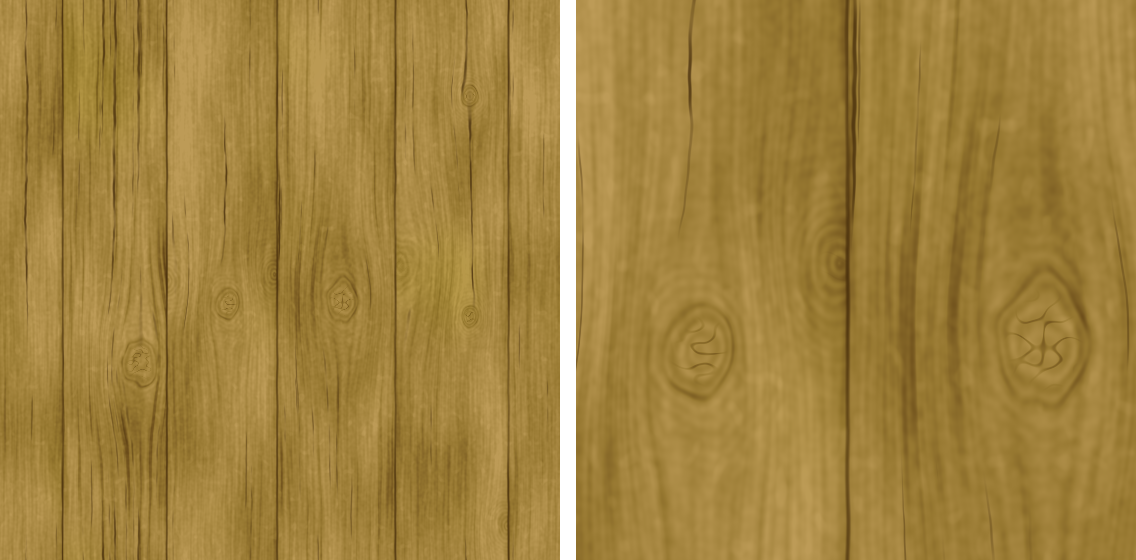
Left, the full canvas; right, a detail of the centre.
This texture is drawn by a WebGL 2 fragment shader. Its source:

```glsl
#version 300 es
precision highp float;
// Weathered, stained timber boards standing side by side, tiling both ways.
// Each board has stretched gradient noise for grain, bent around its knots,
// then tapered cracks, a rough skin and dark joints are laid on top.
uniform vec2 u_resolution;
out vec4 fragColor;

float hash(vec2 p) {
  vec3 q = fract(p.xyx * vec3(0.1031, 0.1030, 0.0973));
  q += dot(q, q.yzx + 33.33);
  return fract((q.x + q.y) * q.z);
}

// Slope of a random lattice direction, with rows wrapped at the period.
float corner(vec2 cell, vec2 offset, float period) {
  float angle = 6.2832 * hash(vec2(cell.x, mod(cell.y, period)) + 7.0);
  return dot(vec2(cos(angle), sin(angle)), offset);
}

// Gradient noise, periodic in y.
float noise(vec2 p, float period) {
  vec2 c = floor(p), f = p - c;
  vec2 s = f * f * f * (f * (f * 6.0 - 15.0) + 10.0);
  vec2 e = vec2(1, 0);
  return mix(
    mix(corner(c, f, period), corner(c + e, f - e, period), s.x),
    mix(corner(c + e.yx, f - e.yx, period), corner(c + 1.0, f - 1.0, period), s.x),
    s.y);
}

// Noise with its own frequency across and along the board.
float grain(vec2 p, float across, float along, float seed) {
  return noise(vec2(p.x * across + seed * 41.3, p.y * along), along);
}

float wrapped(float d) { return fract(d + 0.5) - 0.5; }

// Tapered split: d is the offset from its middle.
float crack(vec2 d, float halfLength, float width, float pixel) {
  float taper = max(0.0, 1.0 - pow(d.y / halfLength, 2.0));
  float w = width * taper;
  return (1.0 - smoothstep(w * 0.3, w + pixel, abs(d.x))) * smoothstep(0.0, 0.6, taper);
}

// Left edge of each board; the last one wraps round.
const float edges[5] = float[](0.112, 0.298, 0.495, 0.706, 0.908);
// Board wear: share of cracks and depth of the growth lines.
const float wear[5] = float[](0.9, 0.2, 0.65, 0.35, 0.35);
// Knots: x, y, radius, board.
const vec4 knots[9] = vec4[](
  vec4(0.251, 0.353, 0.030, 0), vec4(0.406, 0.457, 0.020, 1),
  vec4(0.300, 0.500, 0.020, 1), vec4(0.490, 0.510, 0.018, 1),
  vec4(0.612, 0.464, 0.028, 2), vec4(0.839, 0.827, 0.014, 3),
  vec4(0.839, 0.434, 0.014, 3), vec4(0.712, 0.525, 0.036, 3),
  vec4(0.906, 0.060, 0.016, 3));
// Long splits: x, middle y, half length, width.
const vec4 splits[8] = vec4[](
  vec4(0.205, 0.80, 0.36, 0.0022), vec4(0.247, 0.88, 0.24, 0.0020),
  vec4(0.184, 0.94, 0.20, 0.0014), vec4(0.402, 0.66, 0.14, 0.0010),
  vec4(0.502, 0.61, 0.10, 0.0014), vec4(0.838, 0.64, 0.23, 0.0012),
  vec4(0.833, 0.93, 0.12, 0.0012), vec4(1.047, 0.72, 0.34, 0.0017));

void main() {
  vec2 p = gl_FragCoord.xy / u_resolution;
  float pixel = 1.0 / min(u_resolution.x, u_resolution.y);
  p.x = fract(p.x - 0.112) + 0.112;

  // Find the board.
  int board = 0;
  for (int i = 1; i < 5; i++) if (p.x >= edges[i]) board = i;
  float left = edges[board];
  float right = board < 4 ? edges[board + 1] : 1.112;
  float seed = float(board) + 1.0;

  // Bend the grain round each knot and collect the knot's own tone.
  vec2 g = p;
  g.x += 0.006 * grain(p, 5.0, 4.0, seed) + 0.0015 * grain(p, 20.0, 16.0, seed);
  float disk = 0.0, knotTone = 0.0, rim = 0.0;
  for (int i = 0; i < 9; i++) {
    vec4 k = knots[i];
    if (int(k.w) != board) continue;
    vec2 d = vec2(p.x - k.x, wrapped(p.y - k.y));
    vec2 far = d * vec2(1.0, 0.5) / (k.z * 2.2);
    g.x -= d.x * 0.78 * exp(-dot(far, far));
    // Knots cut by a board edge show only as a faint flare.
    float whole = smoothstep(-0.01, 0.03, min(k.x - left, right - k.x));
    float r = length(d * vec2(1.0, 0.75)) / k.z + 0.3 * grain(p, 45.0, 30.0, seed);
    float inside = whole * (1.0 - smoothstep(0.6, 1.25, r));
    float heart = 1.0 - smoothstep(0.01, 0.08, abs(grain(p, 60.0, 80.0, seed + 3.0)));
    disk = max(disk, inside);
    knotTone += inside * (0.74 + 0.07 * sin(r * 22.0) - 0.55 * heart * (1.0 - smoothstep(0.3, 0.9, r)));
    float broken = 0.5 + 0.9 * grain(p, 50.0, 40.0, seed + 6.0);
    rim += whole * 0.30 * broken * (1.0 - smoothstep(0.0, 0.11, abs(r - 1.0)));
    rim += 0.11 * sin(r * 19.0) * exp(-r * 0.75);
  }

  // Broad stain, growth lines and fine fibres.
  float patches = grain(g, 6.0, 3.0, seed) + 0.6 * grain(g, 15.0, 6.0, seed)
    + 0.35 * grain(g, 38.0, 7.0, seed);
  float lines = grain(g, 125.0, 3.0, seed);
  float tone = 0.80 + 0.06 * (hash(vec2(seed, 4.0)) - 0.5) + 0.42 * patches;
  tone += 0.17 * lines * (0.6 + wear[board]) + 0.18 * grain(g, 230.0, 14.0, seed);
  tone -= 0.28 * smoothstep(0.2, 0.5, -lines) * wear[board];
  tone = mix(tone, knotTone, disk * 0.7) - rim;

  // Rough skin: blisters, lit from one side.
  float blister = grain(p, 110.0, 75.0, seed);
  tone += 0.10 * blister + 0.10 * smoothstep(0.25, 0.5, grain(p, 80.0, 60.0, seed + 5.0));
  tone += 0.08 * grain(p, 190.0, 170.0, seed);

  // Scattered hairline cracks, then the long splits, both fading in and out.
  float cut = 0.0;
  float wobble = 0.003 * grain(p, 8.0, 14.0, seed) + 0.0012 * grain(p, 20.0, 60.0, seed);
  float gaps = smoothstep(-0.3, 0.25, grain(p, 40.0, 22.0, seed + 2.0));
  for (int i = 0; i < 24; i++) {
    vec2 id = vec2(float(i), seed * 13.0);
    if (hash(id + 5.0) > wear[board]) continue;
    vec2 middle = vec2(mix(left, right, hash(id)), hash(id + 50.0));
    vec2 d = vec2(g.x + wobble * 0.5 - middle.x, wrapped(g.y - middle.y));
    cut = max(cut, 0.42 * gaps * crack(d, 0.03 + 0.13 * hash(id + 90.0), 0.0006, pixel));
  }
  for (int i = 0; i < 8; i++) {
    vec2 d = vec2(g.x + wobble - splits[i].x, wrapped(g.y - splits[i].y));
    cut = max(cut, (0.3 + 0.5 * gaps) * crack(d, splits[i].z, splits[i].w, pixel));
  }
  cut *= 1.0 - 0.7 * disk;

  // Rounded board edges and the dark joint between them.
  float ragged = 0.0012 * grain(p, 1.0, 24.0, 2.0);
  float fromLeft = p.x - left + ragged, fromRight = right - p.x - ragged;
  tone -= 0.16 * exp(-max(fromLeft, 0.0) / 0.004) + 0.32 * exp(-max(fromRight, 0.0) / 0.006);
  float joint = 1.0 - smoothstep(0.0002, 0.0014 + pixel, min(fromLeft, fromRight));
  joint *= 0.65 + 0.5 * grain(p, 1.0, 9.0, 5.0);

  // Stain ramp from deep brown to pale ochre, greener in places.
  vec3 color = mix(vec3(0.36, 0.24, 0.07), vec3(0.59, 0.47, 0.19), clamp(tone / 0.6, 0.0, 1.0));
  color = mix(color, vec3(0.71, 0.58, 0.31), clamp((tone - 0.6) / 0.4, 0.0, 1.25));
  float olive = smoothstep(0.05, 0.6, grain(p, 4.0, 3.0, seed + 9.0));
  color *= mix(vec3(1), vec3(0.96, 0.98, 0.80), olive);
  color = mix(color, vec3(0.29, 0.19, 0.05), max(cut, joint));
  fragColor = vec4(color, 1);
}
```
